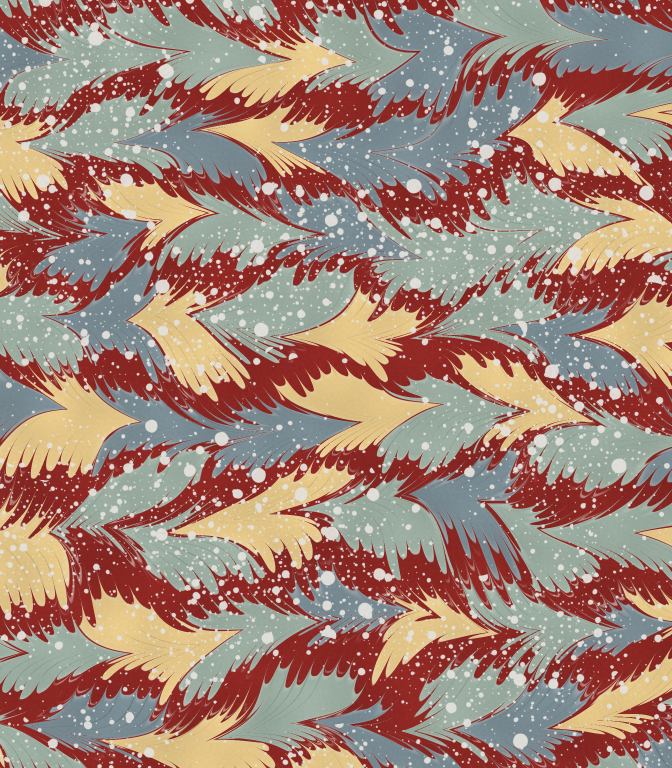
Give the GLSL for this pattern, as a Shadertoy shader.

```glsl
// Marbled paper: combed feathers of blue, green and yellow on red, with white splatter.
#define ROW 0.128          // spacing of the stylus strokes
#define CELL_WIDTH 0.118   // mean width of a colour patch
#define DRAG 0.088         // length of the drawn feather tips
#define DRAG_FALLOFF 0.023 // reach of a stroke across its direction
#define TINE 0.0165        // spacing of the comb teeth
#define FINGER 0.036       // length of the combed fingers
#define RED_GAP 0.0195     // half height of the red between patches
#define SPLATTER 0.95      // amount of white drops
#define SAMPLES 3          // antialiasing grid per axis

const vec3 RED = vec3(0.54, 0.15, 0.135);
const vec3 GREEN = vec3(0.60, 0.67, 0.62);
const vec3 BLUE = vec3(0.47, 0.54, 0.57);
const vec3 YELLOW = vec3(0.89, 0.775, 0.53);
const vec3 WHITE = vec3(0.89, 0.88, 0.86);

vec2 hash2(vec2 p) {
    vec3 q = fract(p.xyx * vec3(0.1031, 0.1030, 0.0973));
    q += dot(q, q.yzx + 33.33);
    return fract((q.xx + q.yz) * q.zy);
}

// Gradient noise, about -0.7 to 0.7
float noise(vec2 p) {
    vec2 i = floor(p), f = p - i;
    vec2 s = f * f * f * (f * (f * 6.0 - 15.0) + 10.0);
    vec4 g;
    for (int k = 0; k < 4; k++) {
        vec2 corner = vec2(k & 1, k >> 1);
        float a = 6.2832 * hash2(i + corner + 57.0).x;
        g[k] = dot(vec2(cos(a), sin(a)), f - corner);
    }
    return mix(mix(g.x, g.y, s.x), mix(g.z, g.w, s.x), s.y);
}

// Undo the alternating horizontal strokes, each of uneven strength
float undrag(vec2 q) {
    float nearest = floor(q.y / ROW), x = q.x;
    for (float k = -2.0; k <= 2.0; k++) {
        float row = nearest + k;
        float direction = mod(row, 2.0) * 2.0 - 1.0;
        float reach = DRAG * (1.0 + 0.7 * noise(vec2(q.x * 4.0, row * 3.7)));
        x -= direction * reach * exp(-abs(q.y - (row + 0.5) * ROW) / DRAG_FALLOFF);
    }
    return x;
}

// Patches sit in staggered columns so that the red runs in zigzags
vec2 patchCentre(vec2 id) {
    vec2 jitter = hash2(id + 21.0) - 0.5;
    float stagger = 0.16 * (mod(id.x, 2.0) * 2.0 - 1.0);
    return (id + 0.5 + vec2(0.0, stagger) + jitter * vec2(0.6, 0.5)) * vec2(CELL_WIDTH, ROW);
}

// Signed distance to the patch border (positive inside); also gives the patch id
float patchBorder(vec2 w, out vec2 id) {
    vec2 base = floor(w / vec2(CELL_WIDTH, ROW)), home = vec2(0.0);
    float best = 9.0, border = 9.0;
    for (int k = 0; k < 9; k++) {
        vec2 c = base + vec2(k % 3, k / 3) - 1.0;
        vec2 centre = patchCentre(c);
        float d = distance(w, centre);
        if (d < best) { best = d; id = c; home = centre; }
    }
    float swell = max(0.12, 0.95 + 1.4 * noise(w * 8.0));
    for (int k = 0; k < 9; k++) {
        vec2 c = id + vec2(k % 3, k / 3) - 1.0;
        if (k == 4) continue;
        vec2 other = patchCentre(c), n = normalize(other - home);
        float gap = mix(0.0018, RED_GAP, smoothstep(0.2, 0.8, abs(n.y)));
        border = min(border, dot(0.5 * (home + other) - w, n) - gap * swell);
    }
    return border;
}

// White drops in layers of decreasing size
float splatter(vec2 p) {
    float cover = 0.0, size = 0.046;
    float cluster = smoothstep(-0.5, 0.35, noise(p * 5.0 + 3.0));
    p += 0.0012 * vec2(noise(p * 90.0), noise(p * 90.0 + 40.0));
    for (float layer = 0.0; layer < 4.0; layer++) {
        vec2 g = p / size + layer * 17.3, id = floor(g);
        vec2 spot = 0.22 + 0.56 * hash2(id + layer * 31.0), h = hash2(id + 83.0);
        float radius = 0.065 + 0.15 * h.y * h.y * h.y;
        float d = (distance(g - id, spot) - radius) * size;
        if (h.x < SPLATTER * cluster) cover = max(cover, smoothstep(0.0006, -0.0006, d));
        size *= 0.6;
    }
    return cover;
}

vec3 marble(vec2 p) {
    // Sway of the strokes, then strokes and comb undone in turn
    vec2 q = p + vec2(0.03 * noise(p * 4.5 + 8.0),
                      0.1 * noise(p * 2.7) + 0.024 * noise(p * 6.5 + 5.0));
    float u = undrag(q);
    float tine = (u + 0.008 * noise(vec2(u * 28.0, 3.5))) / TINE;
    float across = 2.0 * abs(fract(tine) - 0.5);
    float reach = FINGER * (0.45 + 0.8 * hash2(vec2(floor(tine), 4.0)).x);
    float lobe = sqrt(max(0.0, 1.0 - across * across * across));
    vec2 w = vec2(u, q.y + reach * lobe - 0.6 * FINGER);

    vec2 id;
    float border = patchBorder(w, id);
    float pick = fract(id.x * 0.382 + id.y * 0.27 + 0.25 * hash2(id + 5.0).x);
    vec3 paint = pick < 0.38 ? GREEN : pick < 0.71 ? BLUE : YELLOW;

    // Pale rims, comb veins and uneven ink
    paint = mix(paint, WHITE, 0.25 * smoothstep(0.009, 0.0, border));
    float vein = smoothstep(0.86, 1.0, across) * smoothstep(-0.1, 0.4, noise(w * 16.0));
    paint *= 1.0 - 0.2 * vein + 0.08 * noise(p * 16.0);

    // Red ground with pale threads along the fingers
    vec3 ground = RED * (1.0 + 0.12 * noise(p * 12.0));
    float thread = smoothstep(0.0022, 0.0006, abs(border + 0.006));
    ground = mix(ground, WHITE, 0.55 * thread * smoothstep(0.05, 0.35, noise(q * 15.0)));

    vec3 col = mix(ground, paint, smoothstep(-0.0007, 0.0007, border));
    col = mix(col, WHITE, 0.95 * splatter(p));
    return col + 0.02 * noise(p * 260.0);
}

void mainImage(out vec4 fragColor, in vec2 fragCoord) {
    vec3 sum = vec3(0.0);
    for (int k = 0; k < SAMPLES * SAMPLES; k++) {
        vec2 shift = (vec2(k % SAMPLES, k / SAMPLES) + 0.5) / float(SAMPLES) - 0.5;
        sum += marble((fragCoord + shift) / iResolution.y);
    }
    fragColor = vec4(sum / float(SAMPLES * SAMPLES), 1.0);
}
```
